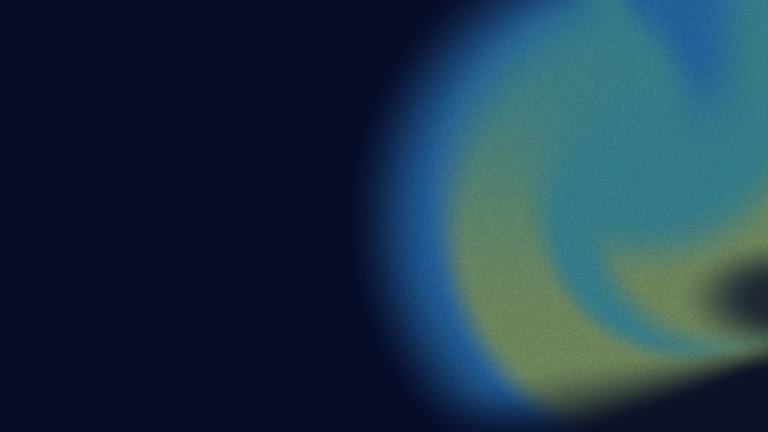
Give the GLSL for this background, as a Shadertoy shader.

```glsl
// Soft swirl of blue, teal and olive light with fine grain on deep navy.

// Colours
const vec3 NAVY   = vec3(0.022, 0.042, 0.150);
const vec3 BLUE   = vec3(0.130, 0.370, 0.600);
const vec3 TEAL   = vec3(0.205, 0.480, 0.530);
const vec3 OLIVE  = vec3(0.425, 0.520, 0.355);
const vec3 SHADOW = vec3(0.120, 0.155, 0.200);
const vec3 DUSK   = vec3(0.050, 0.070, 0.150);

// Circles as centre x, centre y, radius, in canvas heights
const vec3 HALO       = vec3(1.505, 0.491, 0.602);
const vec3 CRESCENT   = vec3(1.574, 0.491, 0.540);
const vec3 CORE       = vec3(1.597, 0.525, 0.345);
const vec3 BLADE      = vec3(1.678, 0.491, 0.289);
const vec3 ARM_CUT    = vec3(1.481, 0.815, 0.394);
const vec3 PATCH_EDGE = vec3(1.319, 0.745, 0.268);

const vec2 WEDGE_CENTRE = vec2(1.817, 0.310);
const vec2 WEDGE_SIZE   = vec2(0.174, 0.097);
const float GRAIN_CELLS  = 288.0;
const float GRAIN_AMOUNT = 0.07;

// Coverage of a circle whose rim fades over twice the given softness
float softDisc(vec2 p, vec3 circle, float softness) {
    float d = length(p - circle.xy) - circle.z;
    return 1.0 - smoothstep(-softness, softness, d);
}

float hash(vec2 cell) {
    vec3 q = fract(vec3(cell.xyx) * 0.1031);
    q += dot(q, q.yzx + 33.33);
    return fract((q.x + q.y) * q.z);
}

void mainImage(out vec4 fragColor, in vec2 fragCoord) {
    vec2 p = fragCoord / iResolution.y;
    float upper = smoothstep(0.35, 0.85, p.y);

    // Blue halo
    vec3 color = mix(NAVY, BLUE, softDisc(p, HALO, 0.118));

    // Crescent, olive below and teal above
    vec3 crescentColor = mix(OLIVE, TEAL, smoothstep(0.2, 1.0, p.y));
    float crescent = softDisc(p, CRESCENT, mix(0.045, 0.095, upper));
    crescent = max(crescent, smoothstep(1.25, 1.43, p.x));
    color = mix(color, crescentColor, crescent);

    // Teal core with a crisp lower rim
    color = mix(color, TEAL, softDisc(p, CORE, mix(0.035, 0.13, upper)));

    // Blue patch at the top
    float patchMask = 1.0 - softDisc(p, PATCH_EDGE, 0.055);
    patchMask *= smoothstep(1.40, 1.48, p.x);
    patchMask *= 1.0 - smoothstep(1.60, 1.77, p.x);
    patchMask *= smoothstep(0.64, 0.88, p.y);
    color = mix(color, BLUE, 0.95 * patchMask);

    // Olive arm that sweeps in from the right and ends in a tail
    float arm = softDisc(p, BLADE, 0.05) * (1.0 - softDisc(p, ARM_CUT, 0.075));
    color = mix(color, OLIVE, arm);

    // Dark wedge between arm and tail
    float wedge = length((p - WEDGE_CENTRE) / WEDGE_SIZE);
    color = mix(color, SHADOW, 1.0 - smoothstep(0.35, 1.5, wedge));

    // Dusk below the swirl, sharper towards the tail
    float along = p.x - 1.296;
    float fade = mix(0.104, 0.042, clamp(along / 0.417, 0.0, 1.0));
    float below = 1.0 - smoothstep(-fade, fade, p.y - 0.0625 - 0.25 * along);
    color = mix(color, mix(NAVY, DUSK, smoothstep(1.1, 1.6, p.x)), below);

    // Grain, stronger where there is light
    float grain = hash(floor(p * GRAIN_CELLS)) - 0.5;
    color *= 1.0 + GRAIN_AMOUNT * grain;

    fragColor = vec4(color, 1.0);
}
```
